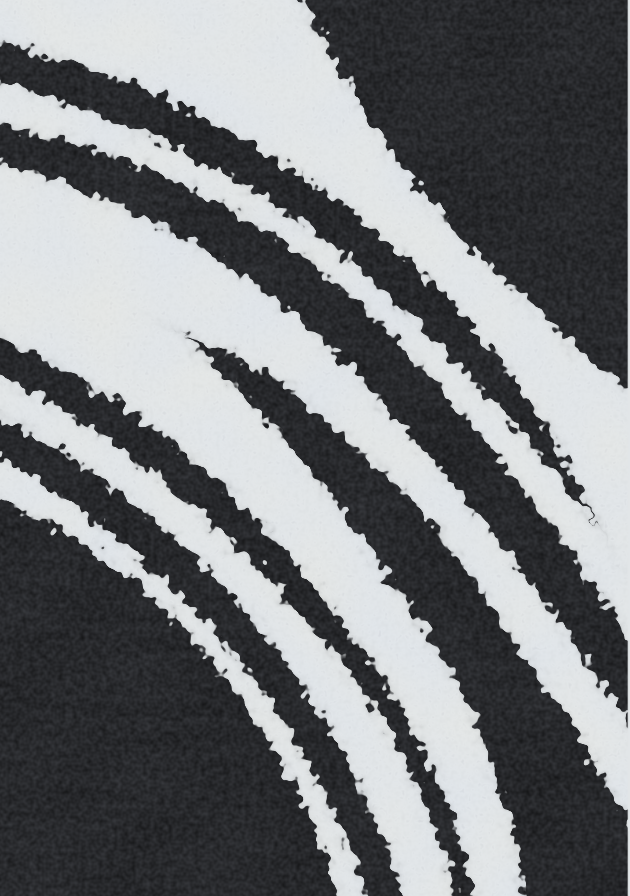
Reproduce this texture procedurally as a WebGL 2 fragment shader.

```glsl
#version 300 es
precision highp float;
// Shaggy two-tone rug: charcoal arcs sweeping over ivory pile, with ragged tufted edges.
uniform vec2 u_resolution;
out vec4 fragColor;

const float ASPECT = 0.703;
const float HALF_PI = 1.570796;
const vec3 IVORY = vec3(0.885, 0.900, 0.908);
const vec3 IVORY_SHADE = vec3(0.74, 0.75, 0.77);
const vec3 CHARCOAL = vec3(0.155, 0.160, 0.172);

vec2 gradientDir(vec2 cell) {
    vec3 h = fract(cell.xyx * vec3(0.1031, 0.1030, 0.0973));
    h += dot(h, h.yzx + 33.33);
    float angle = 6.28318 * fract((h.x + h.y) * h.z);
    return vec2(cos(angle), sin(angle));
}

// Gradient noise, roughly -1..1
float noise(vec2 p) {
    vec2 i = floor(p), f = fract(p);
    vec2 u = f * f * f * (f * (f * 6.0 - 15.0) + 10.0);
    vec2 e = vec2(1.0, 0.0);
    float a = dot(gradientDir(i), f);
    float b = dot(gradientDir(i + e.xy), f - e.xy);
    float c = dot(gradientDir(i + e.yx), f - e.yx);
    float d = dot(gradientDir(i + e.xx), f - e.xx);
    return 1.4 * mix(mix(a, b, u.x), mix(c, d, u.x), u.y);
}

vec2 noise2(vec2 p) {
    return vec2(noise(p), noise(p + vec2(37.2, 91.7)));
}

// Radius of a smooth arc through five evenly spaced angles, t = 0 (right) to 1 (up)
float arc(float t, float r0, float r1, float r2, float r3, float r4) {
    float r[7] = float[7](3.0 * (r0 - r1) + r2, r0, r1, r2, r3, r4, 3.0 * (r4 - r3) + r2);
    float s = clamp(t, 0.0, 1.0) * 4.0;
    int i = int(min(floor(s), 3.0));
    float f = s - float(i);
    float a = r[i], b = r[i + 1], c = r[i + 2], d = r[i + 3];
    return b + 0.5 * f * (c - a + f * (2.0 * a - 5.0 * b + 4.0 * c - d
        + f * (3.0 * (b - c) + d - a)));
}

// Signed distance to a radial band, negative inside
float band(float radius, float inner, float outer) {
    return max(inner - radius, radius - outer);
}

// Signed distance to the charcoal pattern, negative inside
float pattern(vec2 p) {
    float r = length(p);
    float t = atan(p.y, p.x) / HALF_PI;
    // Lower left disc and upper right corner
    float d = r - arc(t, 0.378, 0.348, 0.350, 0.382, 0.440);
    d = min(d, arc(t, 1.172, 1.003, 0.887, 0.996, 1.497) - r);
    // Two thin inner arcs
    d = min(d, band(r, arc(t, 0.410, 0.375, 0.376, 0.408, 0.490),
                       arc(t, 0.449, 0.414, 0.415, 0.452, 0.535)));
    d = min(d, band(r, arc(t, 0.508, 0.473, 0.461, 0.495, 0.581),
                       arc(t, 0.530, 0.496, 0.492, 0.536, 0.622)));
    // Pointed blade
    d = min(d, band(r, arc(t, 0.586, 0.564, 0.568, 0.637, 0.768),
                       arc(t, 0.742, 0.648, 0.635, 0.656, 0.658)));
    // Wide arc and tapering outer arc
    d = min(d, band(r, arc(t, 0.807, 0.704, 0.685, 0.741, 0.818),
                       arc(t, 0.846, 0.757, 0.743, 0.798, 0.859)));
    d = min(d, band(r, arc(t, 0.833, 0.797, 0.779, 0.828, 0.909),
                       arc(t, 0.729, 0.766, 0.812, 0.872, 0.951)));
    return d;
}

vec3 ivoryPile(vec2 p) {
    float grain = 0.6 * noise(p * 150.0) + 0.5 * noise(p * 270.0);
    float patches = noise(p * 13.0);
    vec3 c = mix(IVORY, IVORY_SHADE, 0.35 * smoothstep(0.15, 0.9, grain));
    return c + 0.022 * grain + vec3(0.010, 0.004, -0.010) * patches;
}

vec3 charcoalPile(vec2 p) {
    float grain = 0.6 * noise(p * 125.0) + 0.7 * noise(p * 245.0);
    float rows = noise(p * vec2(9.0, 65.0));
    float patches = noise(p * 11.0);
    return CHARCOAL * (1.0 + 0.38 * grain + 0.08 * rows + 0.09 * patches);
}

void main() {
    vec2 p = gl_FragCoord.xy / u_resolution * vec2(ASPECT, 1.0);
    float pixel = 1.0 / u_resolution.y;

    // Tufts push the pattern's outline about
    vec2 tuft = 0.0085 * noise2(p * 62.0) + 0.0065 * noise2(p * 125.0 + 17.0);
    float d = pattern(p + tuft);
    float dark = 1.0 - smoothstep(-1.1 * pixel, 1.1 * pixel, d);

    // Soft shadow on ivory fibres beside the charcoal
    vec3 ivory = ivoryPile(p) * (1.0 - 0.09 * exp(-max(d, 0.0) * 260.0));
    vec3 color = mix(ivory, charcoalPile(p), dark);

    // Pale bound edge on the right
    color = mix(color, IVORY, smoothstep(-pixel, pixel, p.x - 0.7005));
    fragColor = vec4(clamp(color, 0.0, 1.0), 1.0);
}
```
